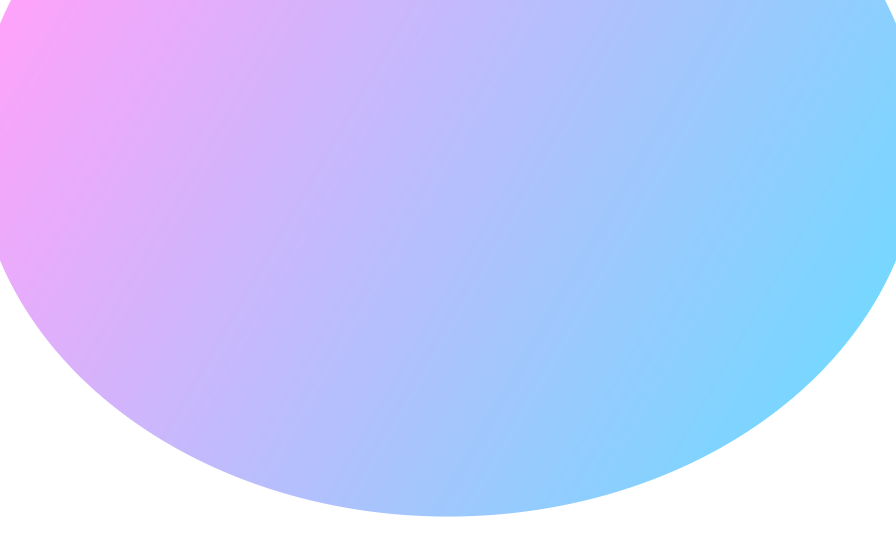
This background is drawn by a WebGL 1 fragment shader. Its source:

```glsl
precision highp float;
// A large pink-to-cyan gradient ellipse hanging from the top of a white page.

uniform vec2 u_resolution;

// Lengths are in canvas widths, measured from the lower left.
#define ELLIPSE_CENTER vec2(0.5, 0.462)
#define ELLIPSE_RADII vec2(0.527, 0.418)
#define GRADIENT_ANGLE -30.0
#define GRADIENT_HALF_LENGTH 0.501
#define PINK vec3(0.995, 0.640, 0.980)
#define CYAN vec3(0.465, 0.843, 1.000)
#define PAGE vec3(1.0)

// Approximate signed distance to an axis-aligned ellipse, negative inside.
float ellipseDistance(vec2 p, vec2 radii) {
  float level = length(p / radii);
  float slope = length(p / (radii * radii));
  return level * (level - 1.0) / max(slope, 1e-4);
}

// Linear blend along the gradient axis, centred on the ellipse.
vec3 gradientColor(vec2 p) {
  float angle = radians(GRADIENT_ANGLE);
  float along = dot(p, vec2(cos(angle), sin(angle)));
  float blend = clamp(0.5 + 0.5 * along / GRADIENT_HALF_LENGTH, 0.0, 1.0);
  return mix(PINK, CYAN, blend);
}

void main() {
  float pixel = 1.0 / u_resolution.x;
  vec2 p = gl_FragCoord.xy * pixel - ELLIPSE_CENTER;

  // Fade the rim over one pixel.
  float edge = ellipseDistance(p, ELLIPSE_RADII);
  float coverage = clamp(0.5 - edge / pixel, 0.0, 1.0);

  gl_FragColor = vec4(mix(PAGE, gradientColor(p), coverage), 1.0);
}
```
